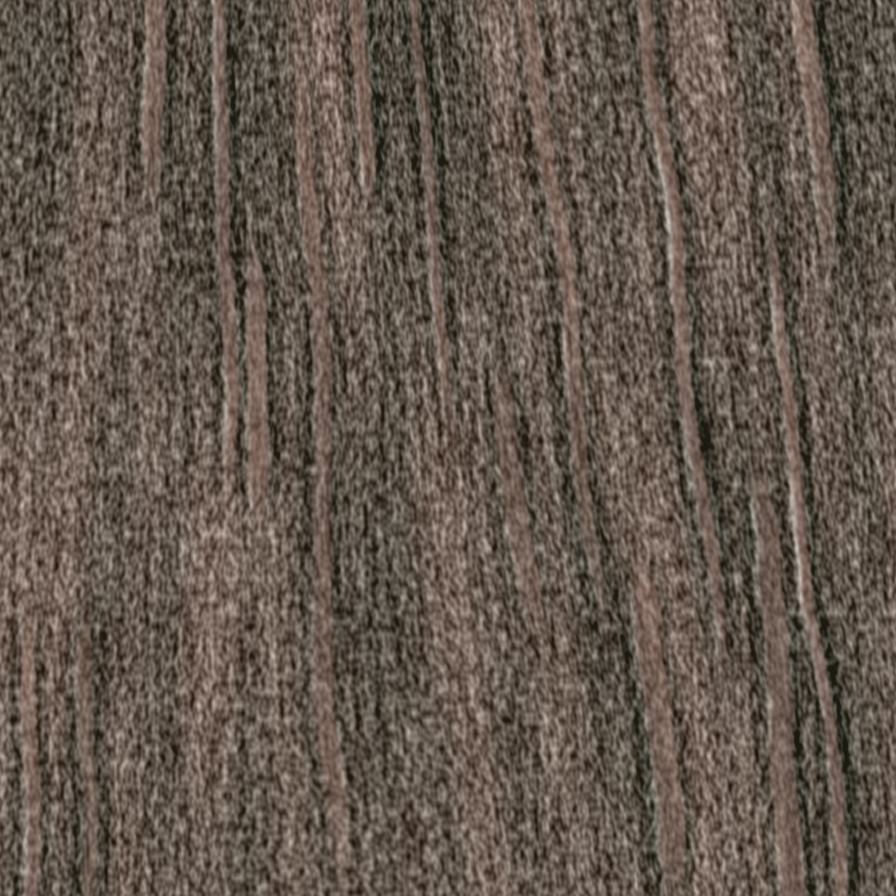
This texture is drawn by a WebGL 2 fragment shader. Its source:

```glsl
#version 300 es
precision highp float;
// Weathered brown wood with fine upright grain and raised, wavering ridges.
// Stretched gradient noise gives pores and streaks; a loop lays the ridges,
// each with a smooth body, a lit left edge and a shaded side.

uniform vec2 u_resolution;
out vec4 fragColor;

// Colour
const float BASE_TONE = 0.352;
const vec3 WOOD_TINT = vec3(0.048, 0.0, -0.040);
const vec3 WARM_SHIFT = vec3(0.030, -0.012, -0.012);

// Grain layers: cells across the canvas, then tone strength
const vec2 PORE_CELLS = vec2(150.0, 58.0);
const vec2 FLECK_CELLS = vec2(215.0, 125.0);
const vec2 STREAK_CELLS = vec2(95.0, 9.0);
const vec2 BAND_CELLS = vec2(17.0, 1.6);
const float PORE_GAIN = 0.29;
const float FLECK_GAIN = 0.25;
const float STREAK_GAIN = 0.17;
const float BAND_GAIN = 0.13;

// Ridges
const int RIDGE_COUNT = 15;
const float LEAN = 0.11;
const float RIDGE_LIFT = 0.055;
const float EDGE_LIGHT = 0.30;
const float SIDE_SHADE = 0.14;

uint mixBits(uint n) {
  n = (n ^ (n >> 16)) * 0x7feb352du;
  n = (n ^ (n >> 15)) * 0x846ca68bu;
  return n ^ (n >> 16);
}

float hash(vec2 cell) {
  ivec2 c = ivec2(cell);
  uint n = mixBits(uint(c.x) + mixBits(uint(c.y) + 71u));
  return float(n >> 8) / 16777216.0;
}

vec2 gradientAt(vec2 cell) {
  float a = 6.28319 * hash(cell);
  return vec2(cos(a), sin(a));
}

float gradientNoise(vec2 p) {
  vec2 i = floor(p);
  vec2 f = p - i;
  vec2 s = f * f * f * (f * (f * 6.0 - 15.0) + 10.0);
  vec2 e = vec2(1.0, 0.0);
  float a = dot(gradientAt(i), f);
  float b = dot(gradientAt(i + e.xy), f - e.xy);
  float c = dot(gradientAt(i + e.yx), f - e.yx);
  float d = dot(gradientAt(i + e.xx), f - e.xx);
  return mix(mix(a, b, s.x), mix(c, d, s.x), s.y);
}

float bump(float d, float width) {
  return exp(-d * d / (width * width));
}

// Returns body, edge light and side shade of one ridge
vec3 ridge(vec2 p, float id) {
  float place = (id + 0.2 + 0.6 * hash(vec2(id, 1.0))) / float(RIDGE_COUNT);
  float middle = hash(vec2(id, 2.0));
  float halfLength = mix(0.16, 0.60, hash(vec2(id, 3.0)));
  float strength = mix(0.25, 1.0, hash(vec2(id, 4.0)));
  float along = abs(p.y - middle) / halfLength;
  float taper = 1.0 - smoothstep(0.55, 1.0, along);

  float sway = 0.012 * gradientNoise(vec2(id * 7.3, p.y * 4.0))
             + 0.004 * gradientNoise(vec2(id * 3.7, p.y * 17.0));
  float d = p.x - place - sway;
  float halfWidth = mix(0.006, 0.014, hash(vec2(id, 5.0))) * (0.35 + 0.65 * taper);

  float body = 1.0 - smoothstep(halfWidth - 0.003, halfWidth + 0.003, abs(d));
  float gleam = smoothstep(-0.2, 0.35, gradientNoise(vec2(id * 5.1, p.y * 6.0)));
  float light = bump(d + halfWidth, 0.0032) * (0.2 + 0.8 * gleam);
  float shade = bump(d - halfWidth - 0.007, 0.007)
              + 0.8 * bump(d + halfWidth + 0.009, 0.007);
  return vec3(body, light * strength, shade) * taper * mix(0.5, 1.0, strength);
}

void main() {
  vec2 uv = gl_FragCoord.xy / u_resolution;

  // Bend the grain: upright at the left, leaning at the right
  vec2 p = uv;
  p.x += LEAN * smoothstep(0.15, 0.65, uv.x) * (uv.y - 0.5);
  p.x += 0.012 * gradientNoise(uv * vec2(3.0, 2.5) + 11.0);

  vec3 relief = vec3(0.0);
  for (int i = 0; i < RIDGE_COUNT; i++) {
    relief = max(relief, ridge(p, float(i)));
  }

  // Grain layers
  float pores = gradientNoise(p * PORE_CELLS);
  float flecks = gradientNoise(p * FLECK_CELLS + 37.0);
  float streaks = gradientNoise(p * STREAK_CELLS + 83.0);
  float bands = gradientNoise(p * BAND_CELLS + 5.0);
  float grain = PORE_GAIN * pores + FLECK_GAIN * flecks + STREAK_GAIN * streaks;

  // Ridge bodies are smoother, lighter and warmer than the hollows
  float tone = BASE_TONE + BAND_GAIN * bands;
  tone += grain * (1.0 - 0.5 * relief.x);
  tone += RIDGE_LIFT * relief.x + EDGE_LIGHT * relief.y;
  tone -= SIDE_SHADE * relief.z * (1.0 - relief.x);
  tone = max(tone, 0.09);

  float warmth = 0.9 * relief.x + 1.2 * bands - 0.8 * relief.z * (1.0 - relief.x) - relief.y;
  vec3 colour = vec3(tone) + WOOD_TINT + WARM_SHIFT * clamp(warmth, -1.2, 1.0);
  fragColor = vec4(clamp(colour, 0.0, 1.0), 1.0);
}
```
